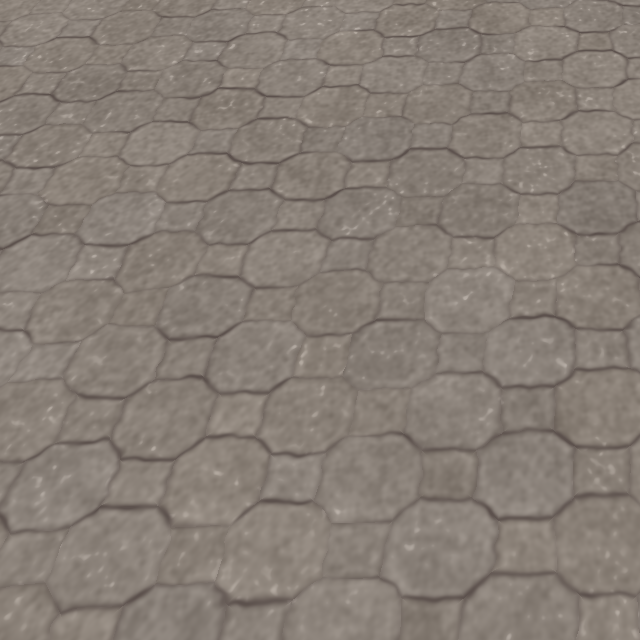
Reproduce this texture procedurally as a WebGL 2 fragment shader.

```glsl
#version 300 es
precision highp float;
// Worn concrete paving of octagons and small squares, receding upward.
// The canvas is projected onto a ground plane, where two interleaved octagon
// lattices leave the squares between them; noise adds grain, tint and wear.
uniform vec2 u_resolution;
out vec4 fragColor;

float hash(vec2 p) {
  vec3 q = fract(vec3(p.xyx) * 0.1031);
  q += dot(q, q.yzx + 33.33);
  return fract((q.x + q.y) * q.z);
}

float noise(vec2 p) {
  vec2 cell = floor(p), f = fract(p);
  f = f * f * (3.0 - 2.0 * f);
  return mix(mix(hash(cell), hash(cell + vec2(1, 0)), f.x),
             mix(hash(cell + vec2(0, 1)), hash(cell + vec2(1, 1)), f.x), f.y);
}

// Two rotated layers hide the grid of the noise
float mottle(vec2 p) {
  return 0.6 * noise(p) + 0.4 * noise(mat2(1.2, 0.9, -0.9, 1.2) * p + 7.3) - 0.5;
}

// Ground plane: one unit holds one octagon and one square in each direction
vec2 groundPlane(vec2 uv) {
  float depth = 2.0417 - uv.y + 0.025 * (uv.x - 0.5);
  return vec2((uv.x - 0.9036) / (0.1356 * depth) + 1.8365, 14.9 / depth - 7.835);
}

float octagon(vec2 p) {
  p = abs(p);
  return max(max(p.x, p.y) - 0.32, (p.x + p.y - 0.5) * 0.7071);
}

void main() {
  vec2 uv = gl_FragCoord.xy / u_resolution;
  vec2 ground = groundPlane(uv);

  // Uneven laying: slow shifts plus slightly ragged edges
  vec2 p = ground;
  p += 0.04 * (vec2(noise(ground * 2.3 + 40.0), noise(ground * 2.3 + 80.0)) - 0.5);
  p += 0.03 * (vec2(noise(ground * 12.0 + 20.0), noise(ground * 12.0 + 60.0)) - 0.5);

  // Nearest octagon of the two lattices
  vec2 local = p - round(p);
  vec2 other = p - 0.5 - round(p - 0.5);
  if (octagon(other) < octagon(local)) local = other;
  float edge = octagon(local);
  vec2 id = edge < 0.0 ? round(2.0 * (p - local)) : round(2.0 * p);

  // Paver surface: tint per stone, broad stains and blurred grain
  float grain = mottle(ground * vec2(20.0, 17.0) + id * 1.7);
  float shade = 0.03 * (hash(id + 50.0) - 0.5);
  shade += 0.06 * mottle(ground * 5.0 + id * 3.1);
  shade += 0.115 * grain;
  shade += 0.03 * (noise(ground * 1.3 + 12.0) - 0.5);
  vec3 color = vec3(0.537, 0.501, 0.467) + shade;
  color += vec3(-0.004, 0.0, 0.007) * (hash(id + 9.0) - 0.4);

  // Pale aggregate shows only where the grain peaks, in some patches
  float exposed = smoothstep(0.45, 0.8, noise(ground * 4.0 + 23.0));
  color += 0.1 * exposed * smoothstep(0.18, 0.42, grain);

  // Worn bevel catching light beside the joints
  float gap = abs(edge);
  color += 0.018 * exp(-pow((gap - 0.055) / 0.022, 2.0));

  // Joints: cross joints dark, side joints faint, many filled with sand
  float side = smoothstep(0.06, 0.2, abs(local.x) - abs(local.y));
  float wear = smoothstep(0.25, 0.75, noise(ground * 2.7 + 5.0));
  float strength = mix(mix(0.3, 0.95, wear), mix(0.15, 0.42, wear), side);
  strength *= 0.65 + 0.6 * noise(ground * 9.0 + 70.0);
  float width = mix(0.015, 0.021, wear);
  float joint = exp(-pow(gap / width, 2.0));
  color = mix(color, vec3(0.385, 0.342, 0.325), min(joint * strength, 1.0));
  color -= 0.022 * strength * (1.0 - smoothstep(0.0, 0.06, gap));

  fragColor = vec4(color, 1.0);
}
```
